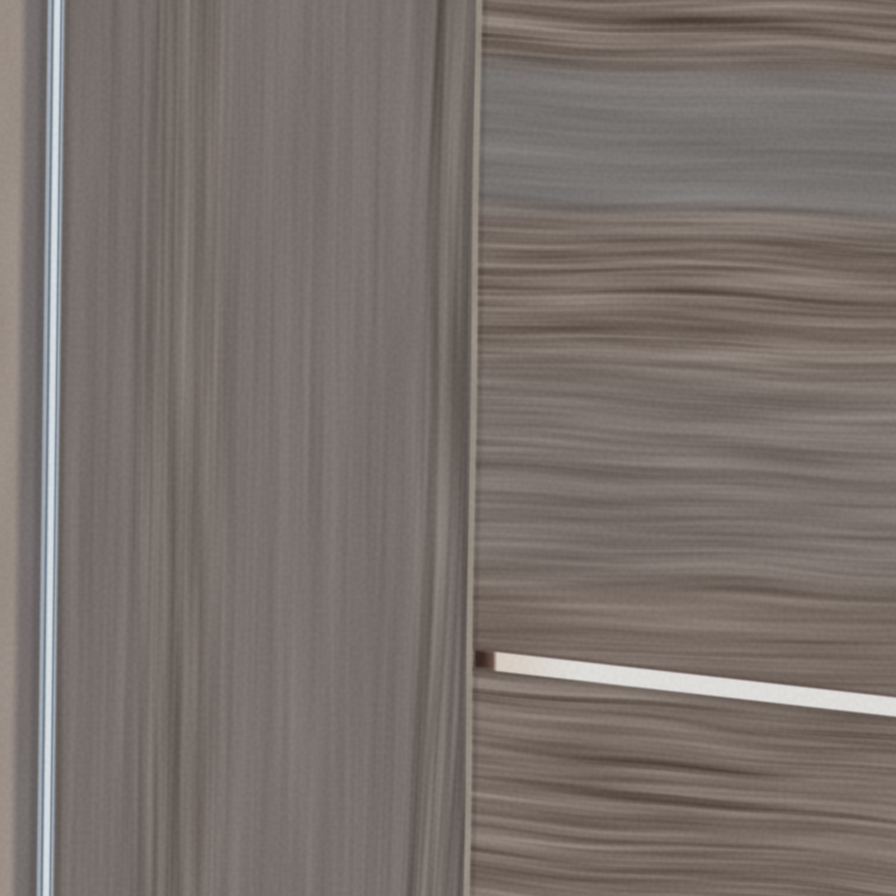
Reproduce this texture procedurally as a WebGL 2 fragment shader.

```glsl
#version 300 es
precision highp float;
// Grey-brown wood door: an upright board beside horizontal panels, with a
// metal edge strip at the left and a pale inlay crossing the right side.
// Grain is stretched gradient noise, weighted by soft bands across each board.
uniform vec2 u_resolution;
out vec4 fragColor;

vec2 hashGradient(vec2 cell) {
  vec3 h = fract(cell.xyx * vec3(0.1031, 0.1030, 0.0973));
  h += dot(h, h.yzx + 33.33);
  float angle = 6.2832 * fract((h.x + h.y) * h.z);
  return vec2(cos(angle), sin(angle));
}

float gradientNoise(vec2 p) {
  vec2 i = floor(p), f = fract(p);
  vec2 u = f * f * f * (f * (f * 6.0 - 15.0) + 10.0);
  float a = dot(hashGradient(i), f);
  float b = dot(hashGradient(i + vec2(1, 0)), f - vec2(1, 0));
  float c = dot(hashGradient(i + vec2(0, 1)), f - vec2(0, 1));
  float d = dot(hashGradient(i + vec2(1, 1)), f - vec2(1, 1));
  return mix(mix(a, b, u.x), mix(c, d, u.x), u.y);
}

// Layered fibres: p.x runs along the grain, p.y across it.
float grain(vec2 p) {
  float sum = 0.0, weight = 0.5;
  vec2 scale = vec2(1.8, 62.0);
  for (int i = 0; i < 3; i++) {
    sum += weight * gradientNoise(p * scale + float(i) * 17.3);
    scale *= vec2(2.1, 1.75);
    weight *= 0.85;
  }
  return sum;
}

// Soft interval from a to b.
float band(float x, float a, float b, float soft) {
  return smoothstep(a - soft, a + soft, x) - smoothstep(b - soft, b + soft, x);
}

vec3 uprightBoard(vec2 uv) {
  float x = uv.x - 0.014 * (uv.y - 0.5);
  float bend = smoothstep(0.38, 0.52, x) * (0.035 * (uv.y - 0.5) + 0.006 * sin(5.0 * uv.y));
  float across = x - bend;
  float leftVeins = band(across, 0.155, 0.25, 0.025);
  float rightVeins = band(across, 0.465, 0.54, 0.012);
  float fibre = grain(vec2(uv.y * 0.6, across));
  vec3 color = mix(vec3(0.465, 0.435, 0.418), vec3(0.480, 0.447, 0.432), band(x, 0.23, 0.43, 0.06));
  color += fibre * (0.07 + 0.10 * leftVeins + 0.13 * rightVeins);
  color -= vec3(0.014, 0.017, 0.019) * (leftVeins + rightVeins);
  return color + 0.016 * gradientNoise(vec2(x * 9.0, uv.y * 3.0));
}

vec3 crossPanel(vec2 uv, float barY) {
  float lower = 1.0 - smoothstep(-0.004, 0.004, uv.y - barY);
  float x = uv.x - 0.53;
  float across = uv.y + x * mix(0.035, 0.09, lower);
  across += 0.012 * gradientNoise(vec2(x * 4.0, uv.y * 5.0));
  // A rounded swell in the grain just above the inlay.
  vec2 knot = (uv - vec2(0.80, 0.325)) / vec2(0.13, 0.045);
  across -= 0.018 * knot.y * exp(-dot(knot, knot));
  float smoothBand = band(across, 0.775, 0.925, 0.018);
  float strongBand = band(across, 0.60, 0.76, 0.03) + band(across, 0.94, 1.1, 0.015);
  float wavyBand = band(across, 0.24, 0.36, 0.02) * (1.0 - lower);
  float fibre = grain(vec2(x, across) + lower * 3.0);
  vec3 color = mix(vec3(0.482, 0.444, 0.422), vec3(0.468, 0.453, 0.447), smoothBand);
  color += fibre * (0.15 + 0.09 * strongBand + 0.07 * lower - 0.07 * smoothBand);
  color -= vec3(0.008, 0.016, 0.026) * (strongBand + wavyBand + lower);
  // Thin darker veins gather in the brown bands.
  float vein = smoothstep(0.10, 0.42, gradientNoise(vec2(x * 2.2, across * 85.0 + 9.0)));
  color -= vec3(0.075, 0.075, 0.072) * vein * clamp(0.35 + strongBand + lower - smoothBand, 0.1, 1.0);
  return color + 0.03 * gradientNoise(vec2(x * 3.0, across * 16.0));
}

void main() {
  vec2 uv = gl_FragCoord.xy / u_resolution;
  float edge = max(0.0012, 0.8 / u_resolution.x);
  float seamX = 0.521 + 0.0135 * uv.y + 0.0006 * sin(uv.y * 14.0);
  float barY = 0.262 - 0.114 * (uv.x - 0.552);
  float seam = uv.x - seamX;

  vec3 color = mix(uprightBoard(uv), crossPanel(uv, barY), smoothstep(-edge, edge, seam));

  // Pale rounded lip along the seam, shaded on both sides.
  color *= 1.0 - 0.13 * band(seam, -0.011, -0.004, 0.003) - 0.12 * band(seam, 0.004, 0.009, 0.003);
  float lip = band(seam, -0.0035, 0.0030, 0.0018);
  color = mix(color, vec3(0.61, 0.575, 0.535) + 0.05 * gradientNoise(vec2(3.0, uv.y * 12.0)), 0.85 * lip);

  // Inlay with a reddish upper shadow and a dark notch at its left end.
  float d = uv.y - barY;
  float panelSide = smoothstep(0.002, 0.006, seam);
  color = mix(color, vec3(0.37, 0.30, 0.29), 0.6 * panelSide * band(d, 0.010, 0.0145, 0.002));
  color = mix(color, vec3(0.36, 0.32, 0.30), 0.5 * panelSide * band(d, -0.017, -0.010, 0.003));
  float notch = band(uv.x, 0.530, 0.556, 0.0025) * band(d, -0.009, 0.010, 0.003);
  color = mix(color, mix(vec3(0.22, 0.15, 0.13), vec3(0.43, 0.34, 0.30), smoothstep(0.535, 0.555, uv.x)), notch);
  float inlay = smoothstep(0.549, 0.556, uv.x) * band(d, -0.0108, 0.0105, 0.002);
  vec3 inlayColor = mix(vec3(0.84, 0.80, 0.76), vec3(0.87, 0.865, 0.855), smoothstep(0.55, 0.66, uv.x));
  color = mix(color, inlayColor, inlay);

  // Wall, shadowed reveal and ridged metal strip.
  float s = uv.x - (0.0505 + 0.0125 * uv.y);
  vec3 wall = mix(vec3(0.60, 0.555, 0.525), vec3(0.455, 0.435, 0.430), smoothstep(-0.042, -0.030, s));
  wall += 0.025 * gradientNoise(uv * vec2(40.0, 7.0));
  color = mix(wall, color, smoothstep(-0.004, 0.004, s));
  color *= 1.0 - 0.16 * band(s, 0.009, 0.016, 0.004) - 0.14 * band(s, -0.018, -0.009, 0.004);
  vec3 metal = mix(vec3(0.63, 0.67, 0.71), vec3(0.84, 0.87, 0.89), band(s, -0.002, 0.004, 0.0018));
  metal -= 0.17 * band(s, -0.0055, -0.003, 0.0012) + 0.13 * band(s, 0.0045, 0.0065, 0.0012);
  color = mix(color, metal, band(s, -0.0095, 0.0090, 0.002));

  // Faint mottling over every surface.
  color += 0.022 * gradientNoise(uv * 190.0);
  fragColor = vec4(clamp(color, 0.0, 1.0), 1.0);
}
```
